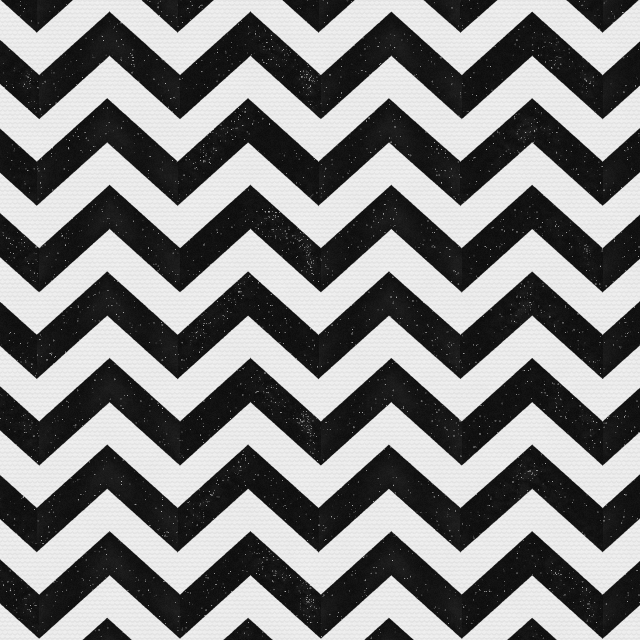
Give the GLSL for this pattern, as a three.js fragment shader.

```glsl
varying vec2 vUv;

const vec2 PERIOD = vec2(0.2201, 0.1353);  // one zigzag across, one stripe down
const float VALLEY_X = 0.0612;             // first low point from the left
const float PEAK_DEPTH = 0.0182;           // first high point from the top
const float RISE = 0.099;                  // height of the zigzag
const float BAND = 0.0690;                 // vertical thickness of a black stripe
const float SOFT = 0.0011;                 // edge smoothing

float hash(vec2 p) {
  p = fract(p * vec2(0.1031, 0.1137));
  p += dot(p, p.yx + 33.33);
  return fract((p.x + p.y) * p.x * 91.7);
}

// Layered sines, roughly -1 to 1
float cloud(vec2 p) {
  float sum = 0.0;
  float gain = 0.5;
  for (int i = 0; i < 4; i++) {
    sum += gain * sin(p.x + 1.7 * sin(p.y)) * sin(p.y + 1.3 * sin(p.x * 0.8));
    p = mat2(1.5, 1.2, -1.2, 1.5) * p + 2.3;
    gain *= 0.6;
  }
  return sum;
}

// Cells that each may hold one dot of random size and brightness
float dust(vec2 p, float size, float density) {
  vec2 id = floor(p / size);
  vec2 center = 0.35 + 0.3 * vec2(hash(id + 17.0), hash(id + 59.0));
  float radius = mix(0.2, 0.5, hash(id + 91.0));
  float dot_ = 1.0 - smoothstep(radius - 0.2, radius + 0.2, length(fract(p / size) - center));
  return dot_ * step(hash(id), density) * mix(0.2, 1.0, hash(id + 131.0));
}

// Soft spot in stripe space: x along one zigzag (wraps), y across the stripe
float spot(vec2 p, vec2 center, vec2 radius) {
  vec2 d = p - center;
  d.x = fract(d.x + 0.5) - 0.5;
  d /= radius;
  return exp(-dot(d, d));
}

// 0 at a peak, 1 at a valley
float zigzag(float u) {
  return abs(fract(u) - 0.5) * 2.0;
}

// Staggered rows of small scallops
float weave(vec2 p) {
  vec2 q = p / vec2(0.0078, 0.0066);
  q.x += 0.5 * mod(floor(q.y), 2.0);
  vec2 c = fract(q) - 0.5;
  return 1.0 - smoothstep(0.06, 0.34, abs(c.y + 0.25 - 1.4 * c.x * c.x));
}

// Scuffed areas, differing by column and by odd or even stripe
float wear(vec2 p, float worn, float faint, float oddRow) {
  float falling = 0.75 * spot(p, vec2(0.61, 0.5), vec2(0.12, 0.35))
                + spot(p, vec2(0.91, 0.35), vec2(0.07, 0.4))
                + 0.45 * spot(p, vec2(0.77, 0.3), vec2(0.13, 0.3));
  float rising = 0.8 * spot(p, vec2(0.16, 0.4), vec2(0.1, 0.4))
               + 0.9 * spot(p, vec2(0.4, 0.35), vec2(0.12, 0.35));
  float crown = 0.7 * spot(p, vec2(0.47, 0.6), vec2(0.2, 0.4));
  float strong = mix(falling, rising, oddRow);
  float weak = mix(0.65 * falling, crown, oddRow);
  float corner = 0.3 * spot(p, vec2(0.94, 0.85), vec2(0.1, 0.3));
  return worn * mix(strong, weak, faint) + corner;
}

vec3 paper(vec2 p) {
  float tone = 0.932 - 0.04 * weave(p) + 0.006 * cloud(p * 40.0);
  return vec3(tone + 0.012 * (hash(floor(p * 700.0)) - 0.5));
}

vec3 ink(vec2 p, vec2 local, float col, float oddRow) {
  float worn = mod(col, 2.0);
  float faint = step(1.5, mod(col, 4.0));
  float scuff = wear(local, worn, faint, oddRow);
  float patchy = smoothstep(-0.6, 0.7, cloud(p * 130.0));
  float haze = (1.0 - worn) * (spot(local, vec2(0.52, 0.62), vec2(0.17, 0.35))
             + spot(local, vec2(0.97, 0.45), vec2(0.13, 0.4)));
  float tone = 0.062 + 0.045 * haze + 0.012 * patchy;
  tone += 0.06 * scuff * patchy * mix(0.7, 1.2, faint * oddRow);
  tone += 0.025 * (hash(floor(p * 620.0)) - 0.5);
  float density = 0.003 + 0.3 * scuff * scuff * patchy + 0.035 * scuff;
  tone += 0.6 * dust(p, 0.0022, density);
  tone += 0.35 * dust(p + 0.37, 0.0034, density * 0.4);
  return vec3(tone);
}

void main() {
  float u = (vUv.x - VALLEY_X) / PERIOD.x;
  float depth = 1.0 - vUv.y - PEAK_DEPTH;

  // Nearest stripe; odd ones sit slightly left, less so toward the right
  float row = floor((depth - RISE * zigzag(u)) / PERIOD.y + 0.245);
  float oddRow = mod(row, 2.0);
  u += oddRow * 0.017 * (1.0 - smoothstep(0.6, 0.85, vUv.x));

  float across = depth - RISE * zigzag(u) - row * PERIOD.y;
  float slope = 2.0 * RISE / PERIOD.x;
  float edge = (abs(across - 0.5 * BAND) - 0.5 * BAND) / sqrt(1.0 + slope * slope);
  edge += 0.0003 * cloud(vUv * 400.0);

  vec2 local = vec2(fract(u), across / BAND);
  float inked = 1.0 - smoothstep(-SOFT, SOFT, edge);
  gl_FragColor = vec4(mix(paper(vUv), ink(vUv, local, floor(u), oddRow), inked), 1.0);
}
```
